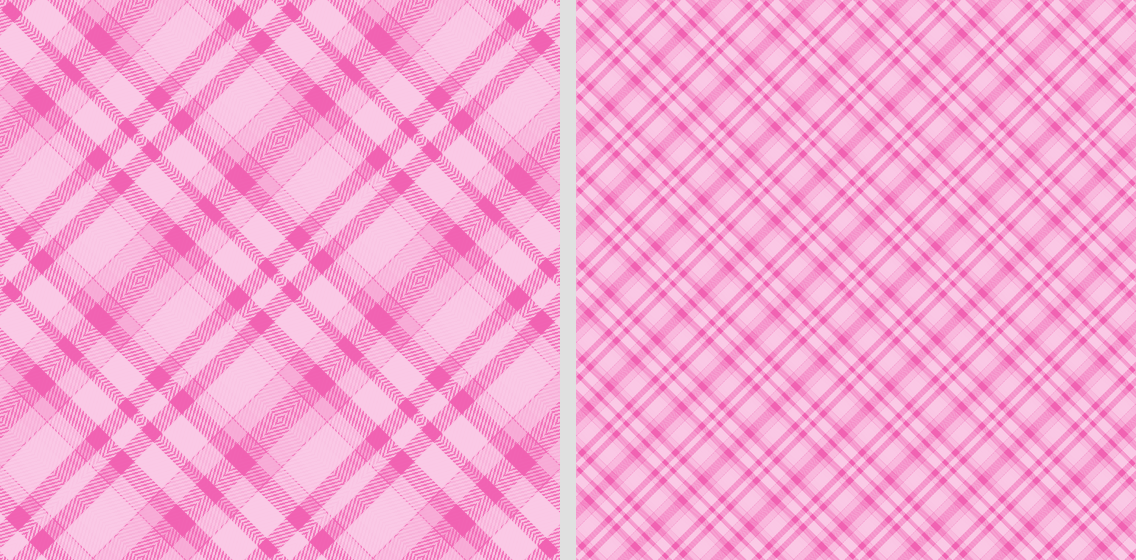
Left: one tile. Right: repeated 3 by 3.
Reproduce this pattern procedurally as a WebGL 1 fragment shader.

```glsl
precision highp float;
// Diagonal pink tartan woven in a mirrored twill, two repeats along each axis.
uniform vec2 u_resolution;

const float TAU = 6.2831853;
const float REPEATS = 2.0;
const vec3 LIGHT_PINK = vec3(0.98, 0.79, 0.90);
const vec3 DEEP_PINK = vec3(0.945, 0.385, 0.70);

// Tones run from 0 (light yarn) to 1 (deep yarn).
const float PALE = 0.12;
const float MID = 0.38;

// Distance to the nearest whole number, mirroring each repeat.
float fold(float t) {
  return abs(fract(t + 0.5) - 0.5);
}

// Smooth-edged stripe covering lo..hi.
float stripe(float t, float lo, float hi, float blur) {
  return smoothstep(lo - blur, lo + blur, t) * (1.0 - smoothstep(hi - blur, hi + blur, t));
}

// Yarn sequence of the stripes that rise to the right.
float risingYarn(float t, float blur) {
  float tone = stripe(t, 0.039, 0.128, blur);
  tone = max(tone, MID * stripe(t, 0.323, 0.6, blur));
  tone = max(tone, 0.85 * stripe(t, 0.322, 0.331, blur));
  return max(tone, stripe(t, 0.43, 0.6, blur));
}

// Yarn sequence of the stripes that fall to the right.
float fallingYarn(float t, float blur) {
  float tone = stripe(t, -0.1, 0.031, blur);
  tone = max(tone, stripe(t, 0.169, 0.266, blur));
  tone = max(tone, MID * stripe(t, 0.266, 0.338, blur));
  tone = max(tone, 0.85 * stripe(t, 0.333, 0.342, blur));
  tone = max(tone, PALE * stripe(t, 0.342, 0.43, blur));
  return max(tone, 0.6 * PALE * stripe(t, 0.43, 0.6, blur));
}

// Which yarn lies on top: slanted ribs broken into short dashes.
float twill(vec2 folded, vec2 cloth, vec2 ribs, float threads) {
  float jitter = 0.1 * sin(TAU * threads * cloth.x) * sin(TAU * threads * cloth.y);
  return sin(TAU * (dot(folded, ribs) + jitter));
}

void main() {
  vec2 p = gl_FragCoord.xy / u_resolution;
  float pixel = 1.0 / min(u_resolution.x, u_resolution.y);
  vec2 cloth = REPEATS * vec2(p.x - p.y, p.x + p.y);
  vec2 folded = vec2(fold(cloth.x), fold(cloth.y));

  // Ribs fade to an even blend when they become finer than the pixels.
  vec2 ribs = vec2(50.0, 27.0);
  float ribsPerPixel = REPEATS * 1.4142 * length(ribs) * pixel;
  float contrast = 1.0 - smoothstep(0.35, 0.6, ribsPerPixel);
  float weave = twill(folded, cloth, ribs, 48.0) * contrast;

  // Interlace both sets of yarn, with a faint ribbed grain in solid areas.
  float blur = REPEATS * pixel;
  float rising = risingYarn(folded.x, blur);
  float falling = fallingYarn(folded.y, blur);
  float tone = mix(rising, falling, 0.5 + 0.44 * weave);
  tone = pow(clamp(tone, 0.0, 1.0), 1.25) + 0.02 * weave;
  gl_FragColor = vec4(mix(LIGHT_PINK, DEEP_PINK, clamp(tone, 0.0, 1.0)), 1.0);
}
```
